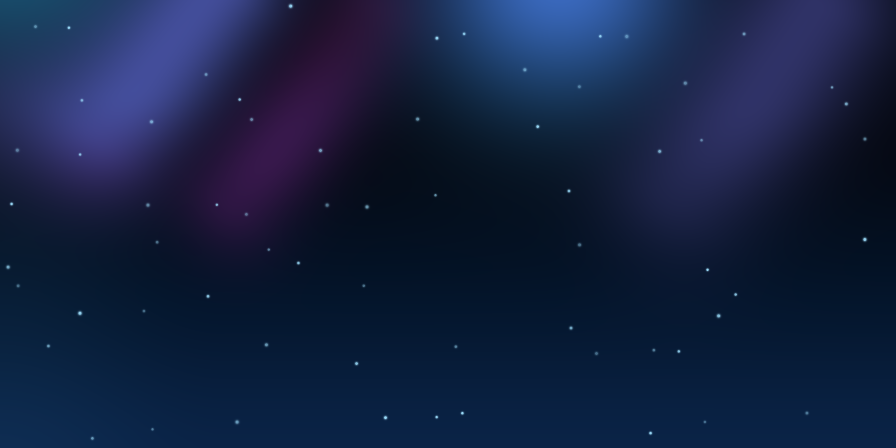
Reproduce this background procedurally as a WebGL 1 fragment shader.

```glsl
precision highp float;

uniform vec2 u_resolution;

#define STAR_CELLS 8.0
#define STAR_DENSITY 0.56
#define STAR_RADIUS 0.0036
#define STAR_COLOR vec3(0.62, 0.88, 1.0)
#define SKY_LOW vec3(0.04, 0.14, 0.28)
#define SKY_MID vec3(0.012, 0.075, 0.155)
#define SKY_HIGH vec3(0.015, 0.03, 0.065)
#define INDIGO vec3(0.28, 0.32, 0.64)
#define MAGENTA vec3(0.24, 0.10, 0.32)
#define AZURE vec3(0.24, 0.43, 0.78)
#define TEAL vec3(0.07, 0.25, 0.36)
#define VIOLET vec3(0.20, 0.21, 0.43)

vec3 hash3(vec2 cell) {
  vec3 q = fract(cell.xyx * vec3(0.1031, 0.1030, 0.0973));
  q += dot(q, q.yxz + 33.33);
  return fract((q.xxy + q.yzz) * q.zyx);
}

// Soft streak around the segment a-b
float streak(vec2 p, vec2 a, vec2 b, float width) {
  vec2 ab = b - a;
  float t = clamp(dot(p - a, ab) / dot(ab, ab), 0.0, 1.0);
  float d = length(p - a - ab * t) / width;
  return exp(-d * d);
}

// Soft elliptical glow
float glow(vec2 p, vec2 center, vec2 radii) {
  vec2 d = (p - center) / radii;
  return exp(-dot(d, d));
}

vec3 sky(vec2 p) {
  vec3 color = mix(SKY_LOW, SKY_MID, smoothstep(-0.05, 0.44, p.y));
  color = mix(color, SKY_HIGH, smoothstep(0.30, 0.72, p.y));
  float leftHaze = 1.0 - smoothstep(0.0, 0.5, p.x);
  return color + vec3(0.015, 0.035, 0.045) * leftHaze;
}

vec3 aurora(vec3 color, vec2 p) {
  // Left: violet haze, teal corner and an indigo band
  color = mix(color, VIOLET * 0.85, 0.85 * glow(p, vec2(0.08, 0.78), vec2(0.28, 0.19)));
  color = mix(color, vec3(0.10, 0.33, 0.46), 0.9 * glow(p, vec2(0.02, 1.06), vec2(0.36, 0.20)));
  vec3 band = mix(vec3(0.24, 0.18, 0.44), INDIGO, smoothstep(0.54, 0.80, p.y));
  color = mix(color, band, 0.92 * streak(p, vec2(0.48, 1.03), vec2(0.23, 0.70), 0.155));

  // Magenta band, redder at the top and fading at the foot
  vec3 plum = mix(MAGENTA, vec3(0.18, 0.05, 0.18), smoothstep(0.68, 0.98, p.y));
  float plumFade = mix(0.55, 0.9, smoothstep(0.42, 0.66, p.y));
  color = mix(color, plum, plumFade * streak(p, vec2(0.83, 0.97), vec2(0.53, 0.54), 0.125));

  // Azure dome with a teal fringe
  color = mix(color, TEAL, 0.6 * glow(p, vec2(1.24, 0.88), vec2(0.31, 0.25)));
  color = mix(color, AZURE, 0.95 * glow(p, vec2(1.25, 1.04), vec2(0.27, 0.22)));

  // Right violet band
  float fade = mix(0.30, 0.92, smoothstep(0.36, 0.78, p.y));
  return mix(color, VIOLET, fade * streak(p, vec2(1.82, 0.98), vec2(1.53, 0.54), 0.18));
}

// One possible star in each grid cell, with a bright core
float stars(vec2 p) {
  vec2 cell = floor(p * STAR_CELLS);
  vec3 seed = hash3(cell + 7.0);
  vec3 traits = hash3(cell + 41.0);
  vec2 center = (cell + mix(vec2(0.1), vec2(0.9), seed.xy)) / STAR_CELLS;
  float radius = STAR_RADIUS * mix(0.75, 1.1, traits.x);
  float present = step(seed.z, STAR_DENSITY);
  float core = min(1.0, 1.4 * glow(p, center, vec2(radius)));
  return present * mix(0.4, 1.0, traits.y) * core;
}

void main() {
  // Height spans 0 to 1, width 0 to 2 on a 2:1 canvas
  vec2 p = gl_FragCoord.xy / u_resolution * vec2(2.0, 1.0);
  vec3 color = aurora(sky(p), p);
  color = mix(color, STAR_COLOR, stars(p));
  gl_FragColor = vec4(color, 1.0);
}
```
